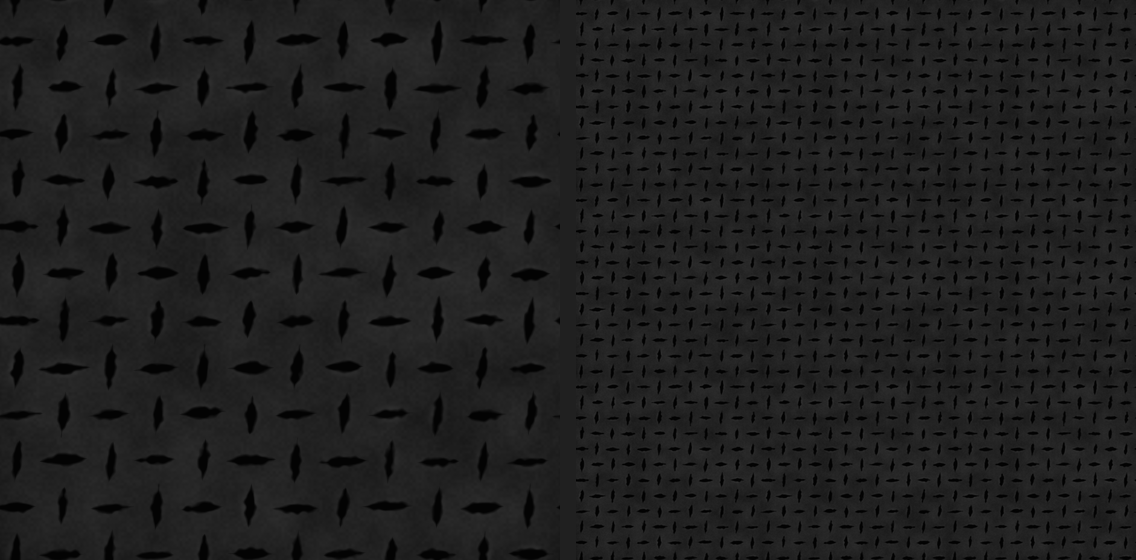
Left, the tile; right, the same tile 3 across and 3 down.
A three.js fragment shader for this texture:

```glsl
// Black tread plate: a basket weave of tapered dark studs on mottled, worn charcoal metal.
varying vec2 vUv;

const float REPEATS = 12.0;                     // studs across and down
const vec2 FIRST_STUD = vec2(0.36, 0.125);      // centre of the lower left stud, in cells
const vec3 METAL = vec3(0.134);
const vec3 WORN = vec3(0.205);
const vec3 STUD = vec3(0.012);
const float HALF_LENGTH = 0.43;                 // stud sizes, in cells
const float HALF_WIDTH = 0.108;
const float EDGE_SOFTNESS = 0.04;
const float EDGE_ROUGHNESS = 0.07;
const float RIM_WIDTH = 0.055;
const float RIM_STRENGTH = 0.6;
const float TILT_ACROSS = 0.03;                 // lean of the studs, in radians
const float TILT_UP = 0.10;
const float MOTTLE = 0.085;
const float GRAIN = 0.022;

float hash(vec2 p) {
  return fract(sin(dot(p, vec2(127.1, 311.7))) * 43758.55);
}

// Value noise that wraps after a whole number of cells
float noise(vec2 uv, float cells) {
  vec2 p = uv * cells;
  vec2 i = floor(p);
  vec2 f = fract(p);
  f = f * f * (3.0 - 2.0 * f);
  vec2 a = mod(i, cells);
  vec2 b = mod(i + 1.0, cells);
  return mix(mix(hash(a), hash(vec2(b.x, a.y)), f.x),
             mix(hash(vec2(a.x, b.y)), hash(b), f.x), f.y);
}

float fbm(vec2 uv) {
  float sum = 0.0;
  float weight = 0.5;
  float cells = REPEATS;
  for (int i = 0; i < 4; i++) {
    sum += weight * noise(uv, cells);
    weight *= 0.55;
    cells *= 2.0;
  }
  return sum / 1.01;
}

// One stud around the origin: x is its dark body, y its scuffed rim
vec2 stud(vec2 p, vec2 id, float rough) {
  vec2 key = mod(id, REPEATS);
  float upright = 1.0 - mod(key.x + key.y, 2.0);
  float sizeVar = hash(key + 17.3);
  float widthVar = hash(key + 41.7);
  float tiltVar = hash(key + 63.1) - 0.5;
  p -= (vec2(hash(key + 5.9), hash(key + 8.3)) - 0.5) * 0.06;

  // Turn the long axis onto x
  float tilt = mix(TILT_ACROSS, TILT_UP, upright) + tiltVar * 0.09;
  vec2 axis = upright > 0.5 ? vec2(sin(tilt), cos(tilt)) : vec2(cos(tilt), sin(tilt));
  vec2 q = vec2(dot(p, axis), dot(p, vec2(axis.y, -axis.x)));

  // Tapered outline with a rough edge
  float along = q.x / (HALF_LENGTH * mix(0.88, 1.1, sizeVar));
  float taper = 1.0 - along * along;
  float width = HALF_WIDTH * mix(0.8, 1.12, widthVar);
  float d = abs(q.y) - width * taper + rough * EDGE_ROUGHNESS;
  float body = 1.0 - smoothstep(-EDGE_SOFTNESS, EDGE_SOFTNESS, d);

  // Each long side is worn by its own amount
  float wear = hash(key + (q.y > 0.0 ? 71.3 : 93.7));
  float rimDist = (d - RIM_WIDTH) / RIM_WIDTH;
  float rim = exp(-rimDist * rimDist) * max(taper, 0.0) * wear * wear;
  return vec2(body, rim);
}

void main() {
  float rough = noise(vUv, REPEATS * 8.0) - 0.5;
  vec2 cell = vUv * REPEATS - FIRST_STUD;
  vec2 nearest = floor(cell + 0.5);

  // Gather neighbouring studs so that none is cut at its cell border
  vec2 cover = vec2(0.0);
  for (int y = -1; y <= 1; y++) {
    for (int x = -1; x <= 1; x++) {
      vec2 id = nearest + vec2(float(x), float(y));
      cover = max(cover, stud(cell - id, id, rough));
    }
  }

  // Mottled metal with fine grain
  float tone = (fbm(vUv) - 0.5) * MOTTLE;
  tone += (noise(vUv, REPEATS * 16.0) - 0.5) * GRAIN;
  vec3 color = METAL + tone;

  // Worn rims, then the dark studs
  color = mix(color, WORN, cover.y * RIM_STRENGTH * (0.8 + rough));
  color = mix(color, STUD, cover.x);
  gl_FragColor = vec4(color, 1.0);
}
```
